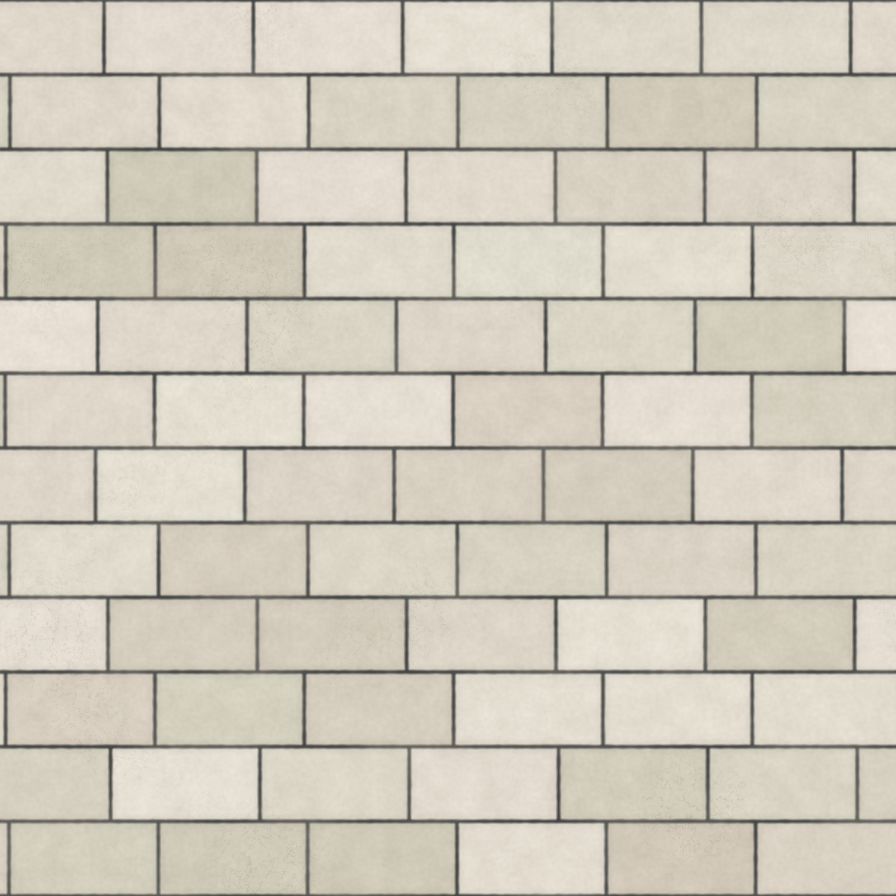
This texture is drawn by a Shadertoy shader. Its source:

```glsl
const vec2 GRID = vec2(6.0, 12.0);            // bricks across, courses down
const vec3 STONE_DARK = vec3(0.812, 0.787, 0.718);
const vec3 STONE_LIGHT = vec3(0.906, 0.882, 0.834);
const vec3 JOINT_DARK = vec3(0.27, 0.275, 0.27);
const vec3 JOINT_PALE = vec3(0.40, 0.395, 0.375);

float hash(vec2 p, float seed) {
    vec3 q = fract(vec3(p.xyx + seed) * vec3(0.1031, 0.1030, 0.0973));
    q += dot(q, q.yzx + 33.33);
    return fract((q.x + q.y) * q.z);
}

// Dot of a random unit gradient at a wrapped lattice corner with the offset
float cornerSlope(vec2 cell, vec2 corner, vec2 f, float period, float seed) {
    float angle = 6.28318 * hash(mod(cell + corner, period), seed);
    return dot(vec2(cos(angle), sin(angle)), f - corner);
}

// Gradient noise on the unit square that wraps after a whole period
float gradientNoise(vec2 uv, float period, float seed) {
    vec2 p = uv * period;
    vec2 i = floor(p), f = fract(p);
    vec2 w = f * f * f * (f * (f * 6.0 - 15.0) + 10.0);
    float a = cornerSlope(i, vec2(0, 0), f, period, seed);
    float b = cornerSlope(i, vec2(1, 0), f, period, seed);
    float c = cornerSlope(i, vec2(0, 1), f, period, seed);
    float d = cornerSlope(i, vec2(1, 1), f, period, seed);
    return mix(mix(a, b, w.x), mix(c, d, w.x), w.y);
}

float fbm(vec2 uv, float period, float seed) {
    float sum = 0.0, amplitude = 1.0;
    for (int k = 0; k < 4; k++) {
        sum += amplitude * gradientNoise(uv, period, seed + float(k) * 7.0);
        period *= 2.0;
        amplitude *= 0.7;
    }
    return sum;
}

// Horizontal shift of a course: alternating bond with a little irregularity
float courseShift(float row) {
    float odd = mod(row, 2.0);
    float jitter = hash(vec2(row, 3.0), 11.0) - 0.5;
    return mix(0.06, 0.69, odd) + jitter * mix(0.06, 0.12, odd);
}

// Depth inside a rounded box, positive towards its centre
float boxDepth(vec2 p, vec2 halfSize, float radius) {
    vec2 q = abs(p) - halfSize + radius;
    return radius - length(max(q, 0.0)) - min(max(q.x, q.y), 0.0);
}

// Base colour of one brick, with a faint warm or green tint
vec3 brickColor(vec2 id) {
    float tint = hash(id, 57.0) - 0.5;
    return mix(STONE_DARK, STONE_LIGHT, hash(id, 23.0))
         + tint * vec3(0.012, -0.008, 0.006);
}

// Mottling, fine grain and sparse vein-like wear
vec3 weather(vec3 stone, vec2 uv) {
    float mottle = fbm(uv, 28.0, 5.0);
    float grain = gradientNoise(uv, 190.0, 41.0);
    float vein = 1.0 - smoothstep(0.0, 0.09, abs(fbm(uv, 40.0, 71.0)));
    float worn = smoothstep(0.08, 0.45, gradientNoise(uv, 5.0, 91.0));
    float shade = 0.024 * mottle + 0.018 * grain - vein * (0.006 + 0.04 * worn);
    return stone + shade * vec3(1.0, 1.0, 1.06);
}

void mainImage(out vec4 fragColor, in vec2 fragCoord) {
    vec2 uv = fragCoord / iResolution.xy;
    float pixel = 1.0 / min(iResolution.x, iResolution.y);

    // Brick layout
    vec2 grid = uv * GRID;
    grid.x -= courseShift(floor(grid.y));
    vec2 id = mod(floor(grid), GRID);
    vec2 local = (fract(grid) - 0.5) / GRID;
    float depth = boxDepth(local, 0.5 / GRID, 0.004);

    // Stone face, slightly darker towards its rim
    vec3 stone = weather(brickColor(id), uv);
    stone *= mix(0.965, 1.0, smoothstep(0.002, 0.011, depth));

    // Soft joint with a lightly ragged edge
    float ragged = depth + 0.0006 * gradientNoise(uv, 110.0, 13.0);
    float face = smoothstep(0.0, max(0.004, 1.5 * pixel), ragged);
    float fade = smoothstep(-0.4, 0.5, gradientNoise(uv, 9.0, 31.0));
    vec3 joint = mix(JOINT_DARK, JOINT_PALE, fade);

    fragColor = vec4(mix(joint, stone, face), 1.0);
}
```
